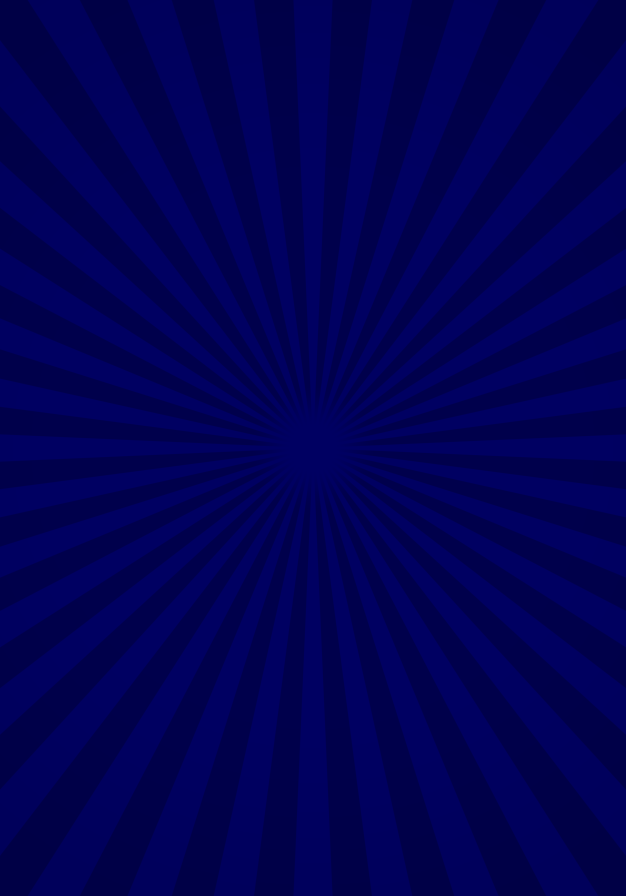
This background is drawn by a Shadertoy shader. Its source:

```glsl
// A navy sunburst: equal wedges of two dark blues fan out from the centre.
// Wedges repeat by folding the polar angle; the dark ones melt into a small
// central glow, and all tones dim slightly towards the corners.

#define RAY_COUNT 36.0
#define LIGHT_SHARE 0.5
#define CORE_INNER 0.030
#define CORE_OUTER 0.105
#define LIGHT_BLUE vec3(0.0, 0.0, 0.385)
#define DARK_BLUE vec3(0.0, 0.0, 0.297)
#define CORNER_DIM 0.08

const float TAU = 6.2831853;

// Coverage of the light wedges, centred on the axes, with one-pixel edges.
float lightRays(vec2 p, float pixel) {
    float period = TAU / RAY_COUNT;
    float angle = atan(p.y, p.x);
    float fromAxis = abs(mod(angle + 0.5 * period, period) - 0.5 * period);
    float edgeDistance = (0.5 * LIGHT_SHARE * period - fromAxis) * length(p);
    return smoothstep(-0.75 * pixel, 0.75 * pixel, edgeDistance);
}

void mainImage(out vec4 fragColor, in vec2 fragCoord) {
    // Centred coordinates, one unit per canvas width
    float pixel = 1.0 / iResolution.x;
    vec2 p = (fragCoord - 0.5 * iResolution.xy) * pixel;
    float radius = max(length(p), 1e-5);

    // Wedges, with the dark ones fading out near the centre
    float darkFade = smoothstep(CORE_INNER, CORE_OUTER, radius);
    float darkness = (1.0 - lightRays(p + vec2(1e-6), pixel)) * darkFade;
    vec3 color = mix(LIGHT_BLUE, DARK_BLUE, darkness);

    // Gentle falloff towards the corners
    float cornerRadius = 0.5 * length(iResolution.xy) * pixel;
    color *= 1.0 - CORNER_DIM * smoothstep(0.45, 1.0, radius / cornerRadius);

    fragColor = vec4(color, 1.0);
}
```
